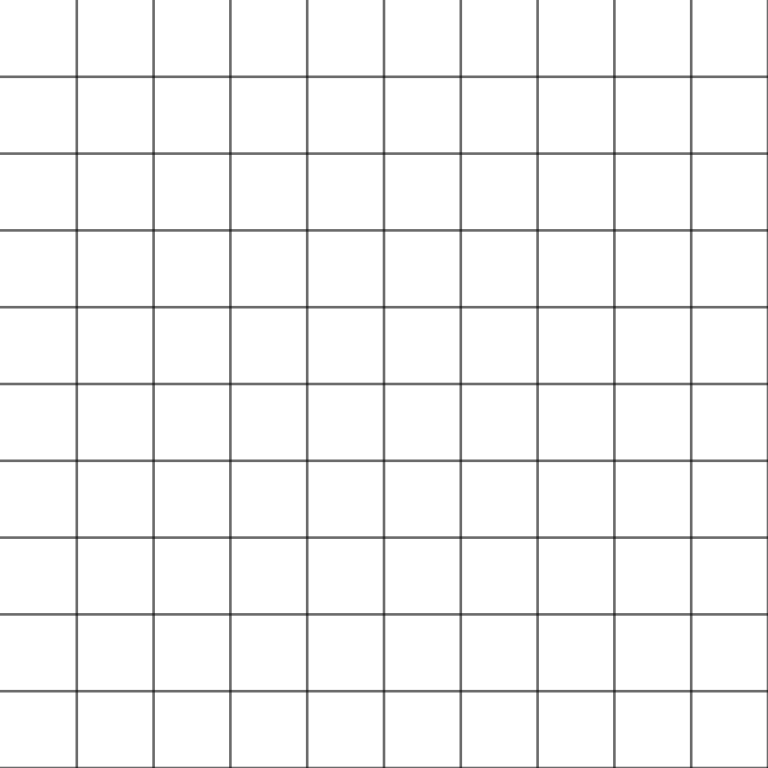
A three.js fragment shader for this pattern:

```glsl
// Plain square grid: thin translucent dark lines ruled on white paper.
// Each axis measures the distance to its nearest rule and box-filters it;
// the two sets of rules are layered, so crossings come out darker.

#define CELLS 10.0
#define LINE_WIDTH 0.0034
#define LINE_OPACITY 0.58
#define PAPER_COLOR vec3(1.0)
#define INK_COLOR vec3(0.0)

varying vec2 vUv;

// Share of the filter footprint covered by the nearest rule, per axis.
vec2 ruleCoverage(vec2 p, vec2 footprint) {
  // Rules close the far side of each cell; none lies on the starting edge.
  vec2 nearestRule = max(floor(p * CELLS + 0.5), 1.0) / CELLS;
  vec2 offset = p - nearestRule;
  vec2 halfLine = vec2(0.5 * LINE_WIDTH);
  vec2 high = min(offset + 0.5 * footprint, halfLine);
  vec2 low = max(offset - 0.5 * footprint, -halfLine);
  return clamp((high - low) / footprint, 0.0, 1.0);
}

void main() {
  // Cells are counted from the upper left corner.
  vec2 p = vec2(vUv.x, 1.0 - vUv.y);
  vec2 footprint = max(fwidth(vUv), vec2(0.00001));

  // Layer the vertical and horizontal rules over the paper.
  vec2 ink = LINE_OPACITY * ruleCoverage(p, footprint);
  float paperShare = (1.0 - ink.x) * (1.0 - ink.y);

  gl_FragColor = vec4(mix(INK_COLOR, PAPER_COLOR, paperShare), 1.0);
}
```
